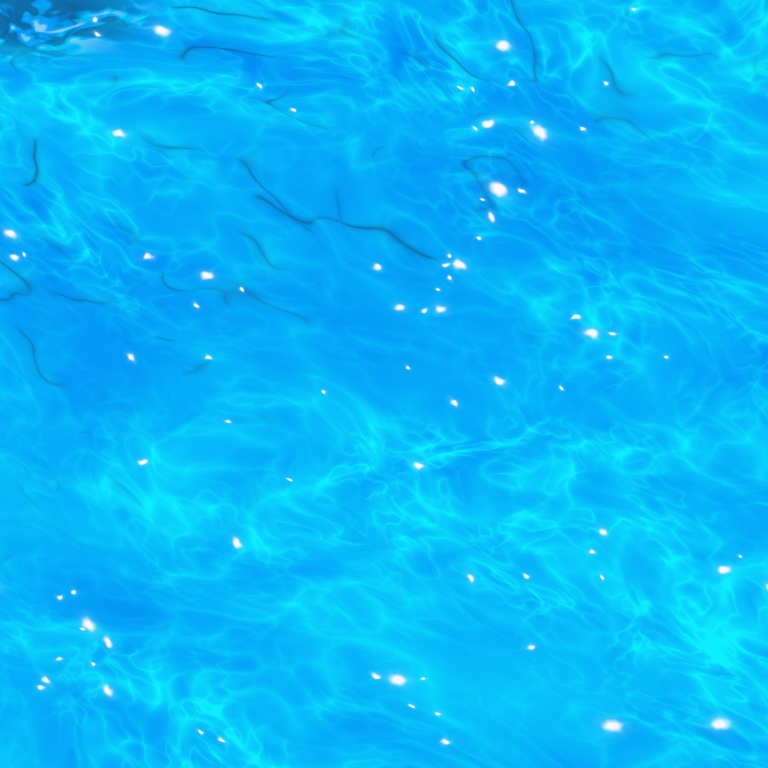
This texture is drawn by a Shadertoy shader. Its source:

```glsl
// Sunlit pool water: a tilted, lightly warped gradient noise field gives the
// blue swell, octaves of ridged noise give the bright caustic web and the dark
// creases, and a jittered grid of soft ellipses gives the clustered sun glints.

#define DEEP_BLUE vec3(0.010, 0.560, 0.962)
#define LIGHT_CYAN vec3(0.045, 0.895, 0.990)
#define CREASE_BLUE vec3(0.07, 0.36, 0.57)
#define PALE_SKY vec3(0.74, 0.86, 0.93)
#define GLINT_WHITE vec3(1.0, 0.97, 0.99)
#define FLOW_ANGLE -0.42
#define FLOW_STRETCH 1.8
#define WEB_SCALE 5.6
#define WEB_GAIN 0.45
#define BASE_TONE 0.25
#define GLINT_CELLS 36.0
#define GLINT_SHARE 0.32

vec2 hash2(vec2 p) {
    vec3 a = fract(p.xyx * vec3(0.1031, 0.1030, 0.0973));
    a += dot(a, a.yzx + 33.33);
    return fract((a.xx + a.yz) * a.zy);
}

float cornerSlope(vec2 cell, vec2 offset) {
    float angle = 6.2832 * hash2(cell).x;
    return dot(vec2(cos(angle), sin(angle)), offset);
}

float gradientNoise(vec2 p) {
    vec2 i = floor(p), f = fract(p);
    vec2 u = f * f * f * (f * (f * 6.0 - 15.0) + 10.0);
    vec2 e = vec2(1.0, 0.0);
    float low = mix(cornerSlope(i, f), cornerSlope(i + e, f - e), u.x);
    float high = mix(cornerSlope(i + e.yx, f - e.yx), cornerSlope(i + 1.0, f - 1.0), u.x);
    return mix(low, high, u.y);
}

vec2 warp(vec2 p, float scale, float amount) {
    return p + amount * vec2(gradientNoise(p * scale + 3.7), gradientNoise(p * scale + 41.3));
}

// Thin line along the zero contour of a noise field.
float filament(vec2 p, float sharpness) {
    return exp(-sharpness * abs(gradientNoise(p)));
}

mat2 rotation(float angle) {
    float c = cos(angle), s = sin(angle);
    return mat2(c, -s, s, c);
}

// Octaves of filaments and small swells; each turns and bends on its own.
float causticWeb(vec2 p, float busy) {
    float sum = 0.0, gain = 1.0, scale = WEB_SCALE;
    for (int i = 0; i < 4; i++) {
        float shift = 23.0 * float(i);
        vec2 q = warp(rotation(0.25 * sin(2.4 * float(i))) * p, scale * 1.6, 0.32 / scale);
        float patchGain = smoothstep(-0.22, 0.28, gradientNoise(q * scale * 0.45 + shift + 9.0));
        float line = filament(q * scale + shift, 9.0);
        float swell = gradientNoise(q * scale * 1.4 + shift + 51.0);
        sum += gain * (0.2 + 0.95 * patchGain) * (line + 0.6 * swell);
        gain *= mix(0.72, 0.96, busy);
        scale *= 1.72;
    }
    return sum;
}

// Coverage of the glints, with a faint halo around each.
float glints(vec2 uv) {
    vec2 home = floor(uv * GLINT_CELLS);
    float light = 0.0;
    for (int y = -1; y <= 1; y++)
    for (int x = -1; x <= 1; x++) {
        vec2 cell = home + vec2(x, y);
        vec2 place = hash2(cell + 11.0), kind = hash2(cell + 73.0);
        vec2 center = (cell + place) / GLINT_CELLS;
        float cluster = smoothstep(0.08, 0.40, gradientNoise(center * 5.5 + 8.0));
        if (kind.x > GLINT_SHARE * cluster + 0.012) continue;
        float radius = mix(0.0030, 0.0125, pow(kind.y, 4.0));
        vec2 d = rotation(FLOW_ANGLE + 1.4 * (place.x - 0.5)) * (uv - center);
        d = warp(d + center, 90.0, 0.0035) - center;
        float r = length(d * vec2(0.75, 1.25)) / radius;
        light = max(light, 1.0 - smoothstep(0.3, 1.3, r));
        light = max(light, 0.4 * exp(-0.8 * r * r));
    }
    return light;
}

void mainImage(out vec4 fragColor, in vec2 fragCoord) {
    vec2 uv = fragCoord / iResolution.y;

    // Flow space: long axis runs down to the right.
    vec2 flow = rotation(FLOW_ANGLE) * uv * vec2(1.0, FLOW_STRETCH);
    vec2 bent = warp(flow, 2.6, 0.12);
    vec2 rippled = warp(bent, 8.0, 0.035);
    vec2 crinkled = warp(rippled, 24.0, 0.018);

    // Broad swell, darker towards the top.
    float tone = BASE_TONE + 0.22 * (0.5 - uv.y);
    tone += 0.34 * gradientNoise(bent * 2.1 + 5.0);
    tone += 0.24 * gradientNoise(rippled * 5.3 + 19.0);

    // Caustic web, calm in some patches and busy in others.
    float busy = smoothstep(-0.30, 0.30, gradientNoise(bent * 2.4 + 61.0) + 0.4 * (uv.x - 0.4));
    tone += WEB_GAIN * (0.6 + 0.25 * busy) * causticWeb(rippled, busy);
    vec3 color = mix(DEEP_BLUE, LIGHT_CYAN, clamp(tone, 0.0, 1.12));

    // Short dark creases, mostly at the upper left, and one broken crest.
    float upperLeft = smoothstep(0.15, 0.95, uv.y - 0.55 * uv.x + 0.15);
    float broken = smoothstep(0.05, 0.28, gradientNoise(crinkled * 9.0 + 47.0));
    float crease = upperLeft * broken * filament(crinkled * 8.0 + 13.0, 32.0);
    float wave = 0.018 * sin(13.0 * uv.x) + 0.04 * gradientNoise(uv * 6.0) + 0.02 * gradientNoise(crinkled * 16.0);
    float crest = uv.y - 0.90 + 0.42 * uv.x - wave;
    float crestSpan = smoothstep(0.05, 0.40, uv.x) * smoothstep(0.80, 0.60, uv.x);
    crease = max(crease, crestSpan * broken * exp(-320.0 * abs(crest)));
    color = mix(color, CREASE_BLUE, 0.7 * crease);

    // Steep fold in the corner, streaked with pale sky.
    float fold = smoothstep(0.10, 0.03, length((uv - vec2(0.05, 0.98)) * vec2(0.55, 1.4)));
    float streak = gradientNoise(crinkled * vec2(14.0, 34.0) + 7.0) + 0.5 * gradientNoise(crinkled * 60.0);
    color = mix(color, CREASE_BLUE, 0.75 * fold * smoothstep(-0.15, 0.12, streak));
    color = mix(color, PALE_SKY, 0.7 * fold * smoothstep(0.20, 0.42, -streak));

    color = mix(color, GLINT_WHITE, glints(uv));
    fragColor = vec4(color, 1.0);
}
```
